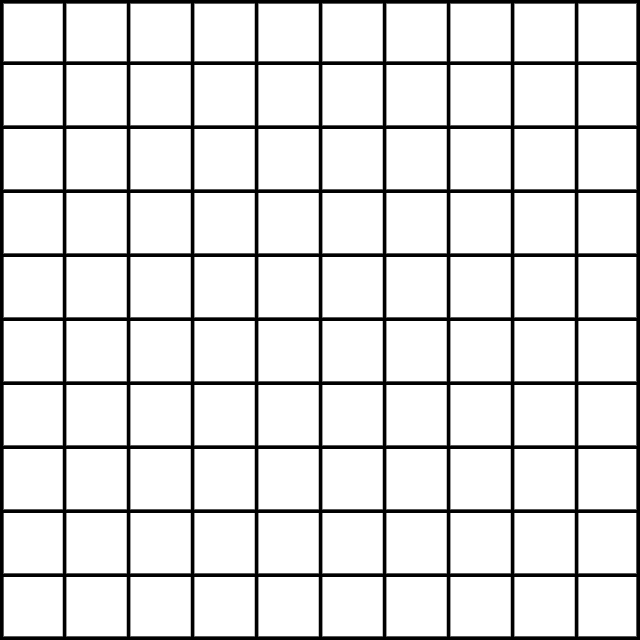
A Shadertoy shader for this pattern:

```glsl
// Draws a ten by ten grid of white square cells ruled and framed in black.

const float CELLS = 10.0;
const float LINE_WIDTH = 0.0057;
const vec2 GRID_OFFSET = vec2(0.0009, 0.0013);
const vec3 PAPER = vec3(1.0);
const vec3 INK = vec3(0.0);

// Distance on each axis to the nearest ruled line
vec2 ruleDistance(vec2 p, float cells) {
    return abs(fract(p * cells + 0.5) - 0.5) / cells;
}

// Distance on each axis to the nearest canvas edge
vec2 edgeDistance(vec2 p) {
    return min(p, 1.0 - p);
}

// Antialiased coverage of a band reaching out to the given distance
vec2 bandCoverage(vec2 dist, float reach, vec2 pixel) {
    return clamp((reach - dist) / pixel + 0.5, 0.0, 1.0);
}

void mainImage(out vec4 fragColor, in vec2 fragCoord) {
    vec2 pixel = 1.0 / iResolution.xy;
    vec2 uv = fragCoord * pixel;

    // Inner rules are centred on the cell borders
    vec2 rules = bandCoverage(ruleDistance(uv - GRID_OFFSET, CELLS), 0.5 * LINE_WIDTH, pixel);

    // The outer frame lies wholly inside the canvas
    vec2 frame = bandCoverage(edgeDistance(uv), LINE_WIDTH, pixel);

    vec2 lines = max(rules, frame);
    float ink = max(lines.x, lines.y);
    fragColor = vec4(mix(PAPER, INK, ink), 1.0);
}
```
